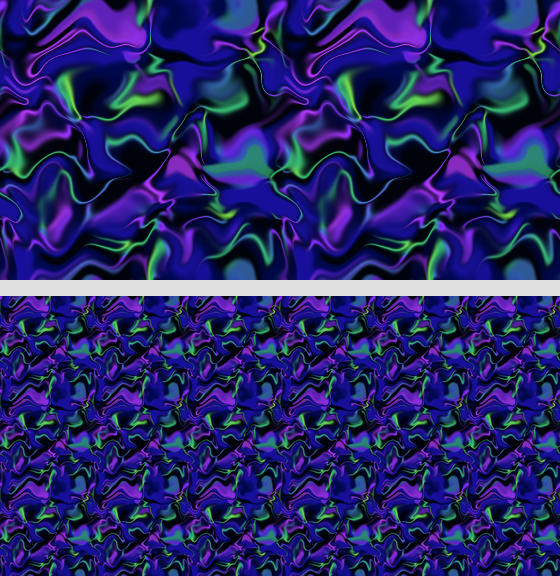
Top: one tile. Bottom: repeated 3 by 3.
Write a WebGL 2 fragment shader that draws this texture.

```glsl
#version 300 es
precision highp float;

#define REPEATS vec2(2.0, 1.0)
#define WARP 0.075
#define SWIRL 0.035
#define LINE_WIDTH 0.13
#define HALO_WIDTH 0.36
#define GLOW 1.05

uniform vec2 u_resolution;
out vec4 fragColor;

const vec3 BLACK = vec3(0.00, 0.01, 0.04);
const vec3 NAVY = vec3(0.00, 0.03, 0.30);
const vec3 INDIGO = vec3(0.09, 0.06, 0.60);
const vec3 VIOLET = vec3(0.50, 0.17, 0.95);
const vec3 MAGENTA = vec3(0.70, 0.22, 0.98);
const vec3 STEEL = vec3(0.24, 0.46, 0.76);
const vec3 GREEN = vec3(0.20, 0.68, 0.42);
const vec3 LIME = vec3(0.48, 0.86, 0.26);

// Random gradient in -1..1 for a lattice corner
vec2 hashGradient(vec2 corner, float seed) {
    vec2 c = corner + seed * vec2(17.0, 31.0);
    vec3 v = fract(c.xyx * vec3(0.1031, 0.1030, 0.0973));
    v += dot(v, v.yzx + 33.33);
    return fract((v.xx + v.yz) * v.zy) * 2.0 - 1.0;
}

float cornerSlope(vec2 cell, vec2 f, vec2 offset, vec2 cells, float seed) {
    return dot(hashGradient(mod(cell + offset, cells), seed), f - offset);
}

// Gradient noise that wraps once per tile
float noise(vec2 p, vec2 cells, float seed) {
    p *= cells;
    vec2 cell = floor(p), f = p - cell;
    vec2 s = f * f * f * (f * (f * 6.0 - 15.0) + 10.0);
    vec2 e = vec2(1.0, 0.0);
    float low = mix(cornerSlope(cell, f, e.yy, cells, seed),
                    cornerSlope(cell, f, e.xy, cells, seed), s.x);
    float high = mix(cornerSlope(cell, f, e.yx, cells, seed),
                     cornerSlope(cell, f, e.xx, cells, seed), s.x);
    return 3.0 * mix(low, high, s.y);
}

float layered(vec2 p, vec2 cells, float seed) {
    return noise(p, cells, seed) + 0.45 * noise(p, cells * 2.0, seed + 1.0);
}

// Two rounds of displacement bend the bands into swirls
vec2 warped(vec2 p) {
    p += WARP * vec2(layered(p, vec2(3.0, 4.0), 1.0), layered(p, vec2(4.0, 3.0), 3.0));
    return p + SWIRL * vec2(noise(p, vec2(6.0, 8.0), 5.0), noise(p, vec2(7.0, 6.0), 6.0));
}

float ridge(float field, float width) {
    return exp(-field * field / (width * width));
}

// Ribbon hue from violet through steel blue to green
vec3 tint(float tone) {
    vec3 colour = mix(MAGENTA, VIOLET, smoothstep(-0.8, -0.25, tone));
    colour = mix(colour, STEEL, smoothstep(-0.05, 0.2, tone));
    colour = mix(colour, GREEN, smoothstep(0.3, 0.5, tone));
    return mix(colour, LIME, smoothstep(0.65, 1.05, tone));
}

void main() {
    vec2 tile = gl_FragCoord.xy / u_resolution * REPEATS;
    vec2 p = warped(tile);

    // Dark ground
    float depth = layered(p, vec2(4.0, 6.0), 7.0);
    vec3 colour = mix(BLACK, NAVY, smoothstep(-0.5, -0.05, depth));
    colour = mix(colour, INDIGO, smoothstep(-0.05, 0.45, depth));

    // Glowing contour ribbons with dark borders
    for (int i = 0; i < 2; i++) {
        float seed = 11.0 + 9.0 * float(i);
        float field = layered(p, vec2(4.0, 6.0), seed) - 0.12;
        float tone = noise(p, vec2(3.0, 4.0), seed + 3.0)
                   + 0.35 * noise(p, vec2(7.0, 9.0), seed + 4.0);
        float strength = smoothstep(-0.65, 0.35, noise(p, vec2(5.0, 6.0), seed + 5.0));
        float line = ridge(field, LINE_WIDTH) * strength;
        float halo = ridge(field, HALO_WIDTH) * strength;
        colour = mix(colour, BLACK, 0.7 * halo);
        colour = mix(colour, tint(tone) * GLOW, line);

        // Soft islands at the peaks
        float island = smoothstep(0.75, 1.2, field);
        colour = mix(colour, tint(tone - 0.15), 0.75 * island);
    }

    fragColor = vec4(clamp(colour, 0.0, 1.0), 1.0);
}
```
